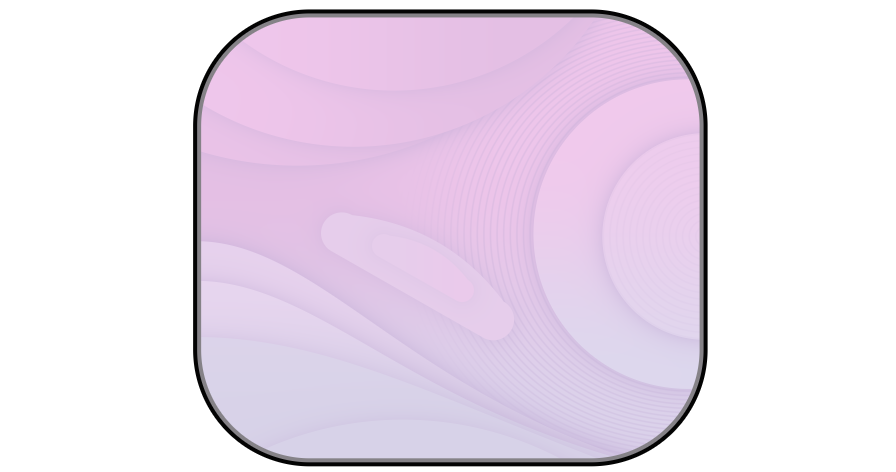
Give the GLSL for this background, as a Shadertoy shader.

```glsl
#define FRAME_HALF vec2(0.545, 0.484)
#define FRAME_RADIUS 0.247
#define BLACK_EDGE 0.0085
#define GREY_EDGE 0.0170
#define LINE_GAP 0.0140
#define LINE_ALPHA 0.30
#define SHADOW_SOFT 0.020
#define PINK vec3(0.935, 0.775, 0.920)
#define ORCHID vec3(0.895, 0.750, 0.895)
#define LILAC vec3(0.905, 0.835, 0.935)
#define LAVENDER vec3(0.845, 0.825, 0.910)
#define SHADE vec3(0.760, 0.680, 0.840)

// Antialiased coverage of a signed distance
float cover(float d) {
    return clamp(0.5 - d * iResolution.y, 0.0, 1.0);
}

float roundBox(vec2 p, vec2 halfSize, float radius) {
    vec2 q = abs(p) - halfSize + radius;
    return length(max(q, 0.0)) + min(max(q.x, q.y), 0.0) - radius;
}

float disc(vec2 p, vec2 centre, float radius) {
    return length(p - centre) - radius;
}

// Capsule whose upper side swells outward
float bean(vec2 p, vec2 a, vec2 b, float radius, float bulge) {
    vec2 pa = p - a, ba = b - a;
    float h = clamp(dot(pa, ba) / dot(ba, ba), 0.0, 1.0);
    float upper = step(0.0, dot(pa, vec2(-ba.y, ba.x)));
    return length(pa - ba * h) - radius - upper * bulge * 4.0 * h * (1.0 - h);
}

// Slope that starts level at the left and eases down to the right
float wave(vec2 p, float top, float drop, float reach) {
    float t = max(p.x + 0.533, 0.0);
    float k = reach * reach, s = t * t + k;
    float slope = 2.0 * drop * t * k / (s * s);
    return (p.y - top + drop * t * t / s) / sqrt(1.0 + slope * slope);
}

// Paper layer: soft shadow outside the edge, then the fill
vec3 layer(vec3 base, float d, vec3 fill, float shadow) {
    base = mix(base, SHADE, shadow * exp(-max(d, 0.0) / SHADOW_SOFT));
    return mix(base, fill, cover(d));
}

// Thin rings around a disc, drawn closer above and below it
float rings(vec2 p, vec2 centre, float radius, float squeeze) {
    vec2 q = p - centre;
    float r = max(length(q), 0.001);
    float gap = LINE_GAP * (1.0 - squeeze * q.y * q.y / (r * r));
    float toLine = abs(fract((r - radius) / gap) - 0.5) * gap;
    return 1.0 - smoothstep(0.0, 0.0012 + 1.0 / iResolution.y, toLine);
}

vec3 scenery(vec2 p) {
    // Backdrop
    float low = smoothstep(0.12, -0.42, p.y);
    vec3 upper = mix(ORCHID, PINK, smoothstep(-0.35, 0.35, p.x + 0.5 * p.y));
    vec3 col = mix(upper, LAVENDER + vec3(0.015, 0.0, 0.01), low);

    // Line field beside the large disc
    vec2 hub = vec2(0.509, 0.004);
    float field = disc(p, hub, 0.328);
    float fade = smoothstep(0.30, 0.10, field);
    col = mix(col, SHADE, LINE_ALPHA * fade * rings(p, hub, 0.328, 0.35));

    // Hanging arcs, back to front
    float across = smoothstep(-0.45, 0.20, p.x - 0.4 * p.y + 0.15);
    vec3 arcFill = mix(PINK, ORCHID, across);
    col = layer(col, disc(p, vec2(-0.319, 0.865), 0.716), mix(arcFill, ORCHID, 0.5), 0.28);
    col = layer(col, disc(p, vec2(-0.200, 0.806), 0.617), arcFill, 0.28);
    col = layer(col, disc(p, vec2(-0.114, 0.851), 0.543),
                mix(PINK, ORCHID, smoothstep(-0.40, 0.15, p.x)), 0.28);

    // Nested discs on the right
    float sink = smoothstep(0.18, -0.32, p.y);
    vec3 discFill = mix(PINK + vec3(0.005, 0.015, 0.005), LAVENDER + 0.02, sink);
    col = layer(col, field, discFill, 0.42);
    vec2 core = vec2(0.546, -0.001);
    vec3 coreFill = mix(discFill, LILAC, 0.25);
    coreFill = mix(coreFill, SHADE, 0.10 * rings(p, core, 0.0, 0.0));
    col = layer(col, disc(p, core, 0.219), coreFill, 0.42);

    // Slopes and hill at the lower left
    float depth = smoothstep(-0.08, -0.42, p.y);
    vec3 slopeFill = mix(LILAC, LAVENDER, depth);
    col = layer(col, wave(p, -0.011, 0.691, 0.647), mix(slopeFill, ORCHID, 0.15), 0.40);
    col = layer(col, wave(p, -0.095, 0.573, 0.647), slopeFill, 0.35);
    col = layer(col, wave(p, -0.214, 0.691, 1.104), mix(slopeFill, LAVENDER, 0.6), 0.25);
    col = layer(col, disc(p, vec2(-0.096, -1.105), 0.716), LAVENDER, 0.25);

    // Nested beans in the middle
    float outer = bean(p, vec2(-0.225, 0.006), vec2(0.096, -0.177), 0.044, 0.040);
    float inner = bean(p, vec2(-0.136, -0.021), vec2(0.030, -0.115), 0.025, 0.020);
    vec3 beanFill = mix(LILAC, ORCHID, 0.35);
    col = layer(col, outer, beanFill, 0.22);
    vec3 innerFill = mix(beanFill, PINK, 0.45 * smoothstep(-0.15, 0.04, p.x));
    return layer(col, inner, innerFill, 0.14);
}

void mainImage(out vec4 fragColor, in vec2 fragCoord) {
    vec2 p = (fragCoord - 0.5 * iResolution.xy) / iResolution.y;

    // Rounded frame: black rim, grey rim, scenery
    float frame = roundBox(p - vec2(0.005, -0.004), FRAME_HALF, FRAME_RADIUS);
    vec3 col = mix(vec3(1.0), vec3(0.01), cover(frame));
    col = mix(col, vec3(0.52, 0.51, 0.53), cover(frame + BLACK_EDGE));
    col = mix(col, scenery(p), cover(frame + GREY_EDGE));
    fragColor = vec4(col, 1.0);
}
```
